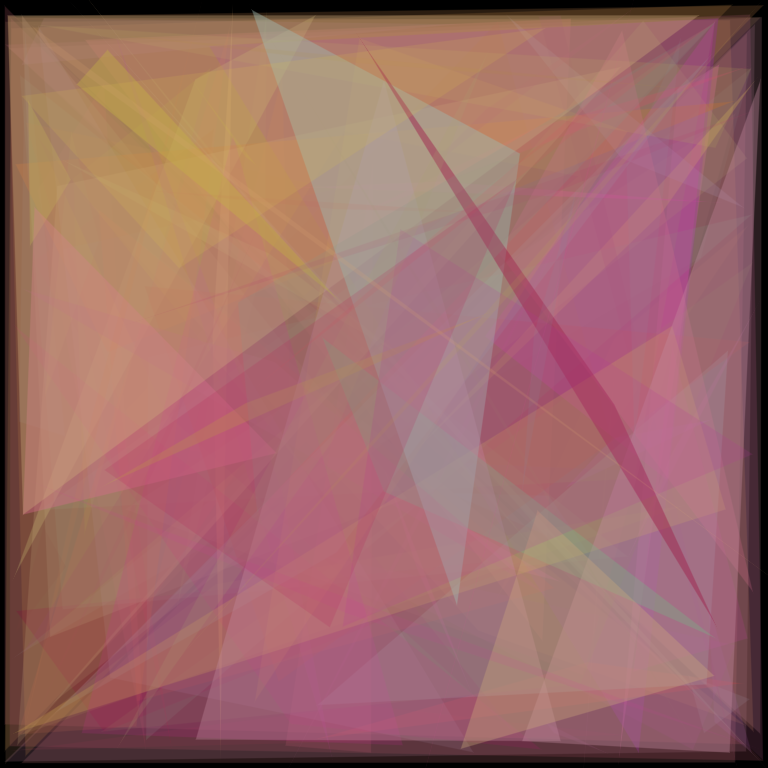
Reproduce this background procedurally as a Shadertoy shader.

```glsl
// Layered translucent triangles and slivers in rose, tan, green and violet on black.

const float SOFTNESS = 0.0022;   // edge width in canvas units

float hash(uint n) {
    n = n * 747796405u + 2891336453u;
    n = ((n >> ((n >> 28u) + 4u)) ^ n) * 277803737u;
    n = (n >> 22u) ^ n;
    return float(n >> 8u) / 16777216.0;
}

vec2 hash2(uint n) { return vec2(hash(n), hash(n + 7919u)); }

vec3 hash3(uint n) { return vec3(hash2(n), hash(n + 15991u)); }

float cross2(vec2 a, vec2 b) { return a.x * b.y - a.y * b.x; }

// Signed distance to the line a-b, positive on its left
float side(vec2 p, vec2 a, vec2 b) {
    vec2 e = b - a;
    return cross2(e, p - a) / max(length(e), 1e-4);
}

float triangleMask(vec2 p, vec2 a, vec2 b, vec2 c, float soft) {
    float turn = cross2(b - a, c - a) < 0.0 ? -1.0 : 1.0;
    float d = min(min(turn * side(p, a, b), turn * side(p, b, c)), turn * side(p, c, a));
    return smoothstep(-0.5 * soft, 0.5 * soft, d);
}

vec3 paint(vec3 under, vec2 p, vec2 a, vec2 b, vec2 c, vec3 ink, float alpha, float soft) {
    return mix(under, ink, alpha * triangleMask(p, a, b, c, soft));
}

// Regional palette: olive tan, rose, magenta and mauve in the four quarters
vec3 regionTint(vec2 p) {
    vec2 w = smoothstep(0.15, 0.85, p);
    vec3 low = mix(vec3(0.62, 0.20, 0.45), vec3(0.73, 0.49, 0.51), w.x);
    vec3 high = mix(vec3(0.72, 0.58, 0.33), vec3(0.75, 0.43, 0.54), w.x);
    return mix(low, high, w.y);
}

// Random point that favours the rim of the canvas
vec2 rimPoint(uint n) {
    return 0.5 - 0.48 * cos(3.14159 * hash2(n));
}

// Corner k of the canvas, pulled inward by a random amount
vec2 insetCorner(int k, uint n) {
    vec2 corner = vec2(k & 1, k >> 1);
    vec2 inset = 0.006 + vec2(0.055, 0.08) * hash2(n) * hash2(n + 31u);
    return mix(inset, 1.0 - inset, corner);
}

// Dim full-canvas layers, each leaving out one corner
vec3 groundLayers(vec3 col, vec2 p, float soft) {
    for (int i = 0; i < 10; i++) {
        uint n = uint(i) * 101u + 17u;
        int k = i % 4;
        vec2 a = insetCorner((k + 1) % 4, n);
        vec2 b = insetCorner((k + 2) % 4, n + 3u);
        vec2 c = insetCorner((k + 3) % 4, n + 6u);
        vec3 ink = 0.85 * regionTint((a + b + c) / 3.0) + 0.2 * (hash3(n + 9u) - 0.5);
        col = paint(col, p, a, b, c, ink, 0.24, soft);
    }
    return col;
}

// Random triangles; a share of them collapses to long slivers
vec3 scatter(vec3 col, vec2 p, int count, uint seed, float sliverShare, float opacity, float soft) {
    for (int i = 0; i < count; i++) {
        uint n = seed + uint(i) * 211u;
        vec2 a = rimPoint(n);
        vec2 b = rimPoint(n + 1u);
        vec2 c = rimPoint(n + 2u);
        if (hash(n + 3u) < sliverShare)
            c = mix(mix(a, b, 0.25 + 0.5 * hash(n + 4u)), c, 0.07);
        vec3 jitter = (hash3(n + 5u) - 0.5) * vec3(0.42, 0.56, 0.48);
        vec3 ink = clamp(regionTint((a + b + c) / 3.0) + jitter, 0.0, 1.0);
        col = paint(col, p, a, b, c, ink, opacity * (0.5 + hash(n + 6u)), soft);
    }
    return col;
}

// Large shapes that carry the composition
vec3 mainShapes(vec3 col, vec2 p, float soft) {
    vec3 tan1 = vec3(0.80, 0.66, 0.48), rose = vec3(0.84, 0.42, 0.55);
    vec3 mist = vec3(0.62, 0.72, 0.68), mauve = vec3(0.76, 0.54, 0.62);
    vec3 wine = vec3(0.62, 0.14, 0.30), leaf = vec3(0.45, 0.72, 0.52);
    vec3 gold = vec3(0.75, 0.66, 0.28);
    col = paint(col, p, vec2(0.045, 0.73), vec2(0.03, 0.33), vec2(0.36, 0.41), rose, 0.40, soft);
    col = paint(col, p, vec2(0.81, 0.96), vec2(0.98, 0.23), vec2(0.65, 0.67), rose, 0.25, soft);
    col = paint(col, p, vec2(0.03, 0.33), vec2(0.91, 0.98), vec2(0.01, 0.98), tan1, 0.38, soft);
    col = paint(col, p, vec2(0.50, 0.895), vec2(0.255, 0.037), vec2(0.73, 0.035), mauve, 0.36, soft);
    col = paint(col, p, vec2(0.99, 0.895), vec2(0.68, 0.035), vec2(0.95, 0.02), mauve, 0.38, soft);
    col = paint(col, p, vec2(0.42, 0.56), vec2(0.50, 0.36), vec2(0.93, 0.17), leaf, 0.32, soft);
    col = paint(col, p, vec2(0.70, 0.335), vec2(0.60, 0.025), vec2(0.93, 0.12), tan1, 0.36, soft);
    col = paint(col, p, vec2(0.328, 0.987), vec2(0.677, 0.80), vec2(0.595, 0.212), mist, 0.45, soft);
    col = paint(col, p, vec2(0.10, 0.89), vec2(0.14, 0.935), vec2(0.44, 0.61), gold, 0.45, soft);
    col = paint(col, p, vec2(0.475, 0.94), vec2(0.80, 0.473), vec2(0.93, 0.19), wine, 0.50, soft);
    return paint(col, p, vec2(0.63, 0.59), vec2(0.14, 0.37), vec2(0.32, 0.475), gold, 0.30, soft);
}

void mainImage(out vec4 fragColor, in vec2 fragCoord) {
    vec2 p = fragCoord / iResolution.xy;
    float soft = max(SOFTNESS, 1.2 / min(iResolution.x, iResolution.y));
    vec3 col = groundLayers(vec3(0.0), p, soft);
    col = scatter(col, p, 70, 4201u, 0.35, 0.22, soft);
    col = mainShapes(col, p, soft);
    col = scatter(col, p, 22, 90533u, 0.65, 0.13, soft);
    fragColor = vec4(col, 1.0);
}
```
